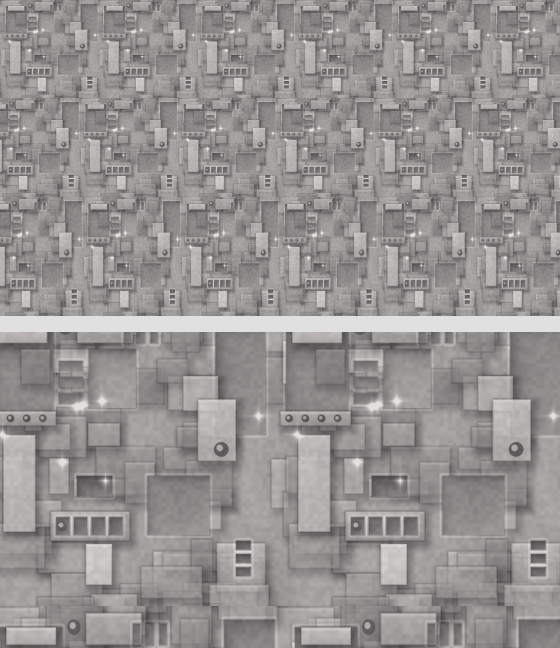
Top, the full canvas; bottom, a detail of the centre.
Reproduce this pattern procedurally as a WebGL 2 fragment shader.

```glsl
#version 300 es
precision highp float;

uniform vec2 u_resolution;
out vec4 fragColor;

const float TILE = 0.311;        // tile side, in canvas heights
const float LAST_STRETCH = 1.215; // bottom row is taller
const vec3 WARM = vec3(1.012, 0.996, 0.992);

float hash(vec2 p) {
    vec3 q = fract(vec3(p.xyx) * 0.1031);
    q += dot(q, q.yzx + 33.33);
    return fract((q.x + q.y) * q.z);
}

// Value noise that wraps every n cells
float noise(vec2 p, float n) {
    vec2 i = floor(p), f = fract(p);
    f = f * f * (3.0 - 2.0 * f);
    vec2 a = mod(i, n), b = mod(i + 1.0, n);
    return mix(mix(hash(a), hash(vec2(b.x, a.y)), f.x),
               mix(hash(vec2(a.x, b.y)), hash(b), f.x), f.y);
}

// Rectangles are (left, top, width, height)
float boxDist(vec2 p, vec4 r) {
    vec2 d = abs(p - r.xy - 0.5 * r.zw) - 0.5 * r.zw;
    return length(max(d, 0.0)) + min(max(d.x, d.y), 0.0);
}

float cover(float d, float aa) {
    return 1.0 - smoothstep(-0.5 * aa, 0.5 * aa, d);
}

// Raised plate with drop shadow, lit top edge and dark outline
float slab(float c, vec2 p, vec4 r, float tone, float alpha, float aa) {
    float d = boxDist(p, r);
    float shadow = 1.0 - smoothstep(-0.01, 0.03, boxDist(p - vec2(0.01, 0.014), r));
    c *= 1.0 - 0.3 * alpha * shadow * (1.0 - cover(d, aa));
    vec2 q = (p - r.xy) / r.zw;
    float lit = tone + 0.08 * (0.5 - q.y) + 0.03 * (0.5 - q.x);
    lit += 0.08 * (1.0 - smoothstep(0.004, 0.014, p.y - r.y));
    c = mix(c, lit, alpha * cover(d, aa));
    return c * (1.0 - 0.2 * alpha * cover(abs(d) - 0.003, aa));
}

// Sunken bay, shaded below its top and left edges
float recess(float c, vec2 p, vec4 r, float tone, float aa) {
    float d = boxDist(p, r);
    vec2 inside = max(p - r.xy, 0.0);
    float depth = tone - 0.13 * exp(-min(inside.x, inside.y) / 0.025);
    depth += 0.06 * inside.y / r.w;
    c = mix(c, depth, cover(d, aa));
    return c + 0.09 * cover(abs(d - 0.007) - 0.003, aa);
}

float screw(float c, vec2 p, float radius, float aa) {
    float d = length(p);
    c = mix(c, 0.36, cover(d - radius, aa));
    return mix(c, 0.66, cover(length(p + 0.2 * radius) - 0.45 * radius, aa));
}

float sparkle(vec2 p) {
    vec2 a = abs(p);
    float rays = exp(-a.x * 220.0 - a.y * 50.0) + exp(-a.y * 220.0 - a.x * 50.0);
    return 0.3 * rays + 0.2 * exp(-dot(p, p) * 5000.0);
}

// Small overlapping plates and seams, wrapped at the tile edges
float clutter(float c, vec2 p, float aa) {
    for (float i = 0.0; i < 64.0; i++) {
        vec2 centre = vec2(hash(vec2(i, 3.1)), hash(vec2(i, 17.7)));
        vec2 size = mix(vec2(0.05), vec2(0.22, 0.17), vec2(hash(vec2(i, 29.3)), hash(vec2(i, 41.9))));
        vec2 q = fract(p - centre + 0.5) - 0.5;
        float tone = mix(0.46, 0.73, hash(vec2(i, 53.3)));
        c = slab(c, q, vec4(-0.5 * size, size), tone, 0.6, aa);
    }
    return c;
}

float machineTile(vec2 p, float aa) {
    float c = clutter(0.62, p, aa);
    // Large bays
    c = recess(c, p, vec4(0.03, 0.06, 0.21, 0.28), 0.50, aa);
    c = recess(c, p, vec4(0.36, 0.13, 0.16, 0.20), 0.56, aa);
    c = recess(c, p, vec4(0.79, 0.04, 0.17, 0.38), 0.50, aa);
    c = recess(c, p, vec4(0.56, 0.56, 0.21, 0.20), 0.53, aa);
    c = recess(c, p, vec4(0.32, 0.56, 0.12, 0.07), 0.44, aa);
    // Main plates
    c = slab(c, p, vec4(0.05, 0.06, 0.17, 0.05), 0.73, 0.9, aa);
    c = slab(c, p, vec4(0.13, 0.13, 0.10, 0.12), 0.47, 0.7, aa);
    c = slab(c, p, vec4(0.32, 0.02, 0.19, 0.09), 0.64, 0.9, aa);
    c = slab(c, p, vec4(0.68, 0.22, 0.12, 0.12), 0.70, 0.7, aa);
    c = slab(c, p, vec4(0.73, 0.30, 0.13, 0.21), 0.74, 0.8, aa);
    c = slab(c, p, vec4(0.07, 0.42, 0.11, 0.33), 0.73, 0.9, aa);
    c = slab(c, p, vec4(0.23, 0.68, 0.27, 0.10), 0.60, 0.9, aa);
    c = slab(c, p, vec4(0.35, 0.79, 0.09, 0.14), 0.77, 0.9, aa);
    c = slab(c, p, vec4(0.01, 0.34, 0.24, 0.05), 0.64, 0.9, aa);
    // Windows, ladder slots, vents, bolts and lamps
    for (float i = 0.0; i < 4.0; i++) {
        c = recess(c, p, vec4(0.25 + 0.06 * i, 0.70, 0.045, 0.06), 0.46, aa);
        c = screw(c, p - vec2(0.04 + 0.055 * i, 0.365), 0.013, aa);
        if (i > 2.5) continue;
        c = recess(c, p, vec4(0.26, 0.17 + 0.055 * i, 0.08, 0.035), 0.52, aa);
        c = recess(c, p, vec4(0.48 + 0.045 * i, 0.05, 0.025, 0.06), 0.50, aa);
        c = recess(c, p, vec4(0.86, 0.78 + 0.045 * i, 0.05, 0.03), 0.43, aa);
    }
    c = screw(c, p - vec2(0.28, 0.06), 0.022, aa);
    c = screw(c, p - vec2(0.81, 0.47), 0.025, aa);
    c = screw(c, p - vec2(0.27, 0.73), 0.018, aa);
    // Stains, fine grain and glints
    c += 0.07 * (noise(p * 9.0, 9.0) - 0.5) + 0.06 * (noise(p * 70.0, 70.0) - 0.5);
    for (float i = 0.0; i < 7.0; i++) {
        vec2 at = vec2(hash(vec2(i, 71.0)), mix(0.3, 0.6, hash(vec2(i, 83.0))));
        c += sparkle(fract(p - at + 0.5) - 0.5);
    }
    return c;
}

void main() {
    vec2 canvas = gl_FragCoord.xy / u_resolution.y;
    vec2 grid = vec2(canvas.x, 1.0 - canvas.y) / TILE;
    float row = min(floor(grid.y), 2.0);
    float shift = row < 0.5 ? 0.03 : (row < 1.5 ? -0.16 : -0.13);
    float y = (grid.y - row) / (row > 1.5 ? LAST_STRETCH : 1.0);
    vec2 p = vec2(fract(grid.x - shift), y);
    float aa = 1.5 / (u_resolution.y * TILE);
    float grey = clamp(machineTile(p, aa), 0.3, 0.88);
    fragColor = vec4(grey * WARM, 1.0);
}
```
